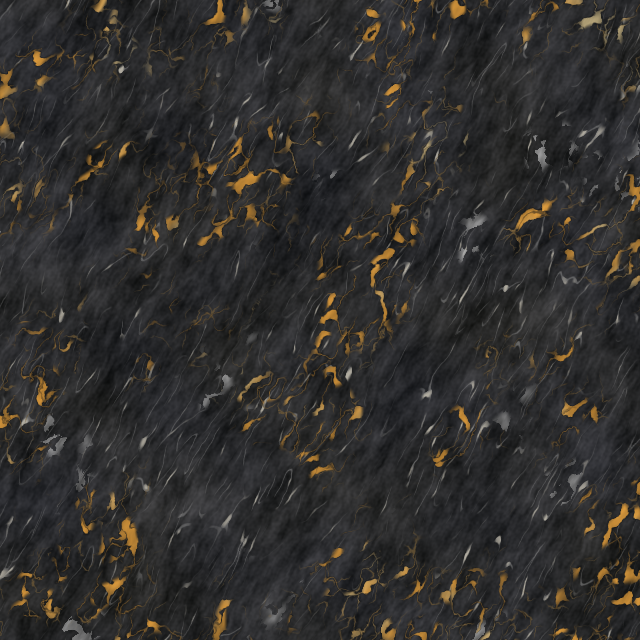
This texture is drawn by a WebGL 2 fragment shader. Its source:

```glsl
#version 300 es
precision highp float;

uniform vec2 u_resolution;
out vec4 fragColor;

// Palette
const vec3 COAL = vec3(0.095, 0.099, 0.103);
const vec3 SLATE = vec3(0.255, 0.255, 0.266);
const vec3 BLUE_TINT = vec3(-0.004, -0.001, 0.012);
const vec3 ASH = vec3(0.50, 0.50, 0.50);
const vec3 BONE = vec3(0.72, 0.70, 0.65);
const vec3 UMBER = vec3(0.42, 0.34, 0.21);
const vec3 AMBER = vec3(0.78, 0.55, 0.22);
const vec3 CREAM = vec3(0.72, 0.65, 0.48);

// Layout, in canvas heights
const float GRAIN_ANGLE = 1.05;
const float CLUSTER_SCALE = 5.6;
const float GOLD_SCALE = 25.0;
const float GOLD_THIN = 0.0006;
const float GOLD_THICK = 0.0046;
const int GOLD_LAYERS = 2;
const float HAIR_SCALE = 20.0;
const float HAIR_THIN = 0.0004;
const float HAIR_THICK = 0.0013;
const int HAIR_LAYERS = 4;

vec2 gradientAt(vec2 cell) {
    vec3 h = fract(cell.xyx * vec3(0.1031, 0.1030, 0.0973));
    h += dot(h, h.yzx + 33.33);
    float angle = 6.2832 * fract((h.x + h.y) * h.z);
    return vec2(cos(angle), sin(angle));
}

// Gradient noise, roughly -1 to 1
float noise(vec2 p) {
    vec2 i = floor(p), f = p - i;
    vec2 u = f * f * f * (f * (f * 6.0 - 15.0) + 10.0);
    vec2 e = vec2(1.0, 0.0);
    float low = mix(dot(gradientAt(i), f), dot(gradientAt(i + e), f - e), u.x);
    float high = mix(dot(gradientAt(i + e.yx), f - e.yx),
                     dot(gradientAt(i + e.xx), f - e.xx), u.x);
    return 1.4 * mix(low, high, u.y);
}

float fbm(vec2 p) {
    float sum = 0.0, gain = 0.6;
    for (int i = 0; i < 4; i++) {
        sum += gain * noise(p);
        p = 2.0 * p + 7.3;
        gain *= 0.5;
    }
    return sum;
}

// Band around the zero contour; it widens where the field is flat
float stroke(float field, float halfWidth, float scale) {
    float edge = halfWidth * scale;
    float soft = clamp(0.7 * fwidth(field), 0.004, 0.25);
    return 1.0 - smoothstep(edge - soft, edge + soft, abs(field));
}

void main() {
    vec2 p = gl_FragCoord.xy / u_resolution.y;

    // Axes across and along the grain, gently bent
    vec2 along = vec2(cos(GRAIN_ANGLE), sin(GRAIN_ANGLE));
    vec2 bend = vec2(fbm(p * 5.0 + 3.1), fbm(p * 5.0 + 41.7));
    vec2 bent = p + 0.015 * bend;
    vec2 grain = vec2(dot(bent, vec2(along.y, -along.x)), dot(bent, along));
    vec2 crinkle = vec2(fbm(p * 32.0 + 11.0), fbm(p * 32.0 + 67.0));
    vec2 rough = grain + 0.003 * crinkle;

    // Dark smoky ground with brushed streaks
    float smoke = fbm(grain * vec2(7.0, 4.5) + 5.0);
    float brushed = fbm(rough * vec2(44.0, 16.0) + 19.0);
    float fine = noise(rough * vec2(170.0, 60.0)) + 0.6 * noise(p * 190.0);
    float tone = 0.40 + 0.58 * smoke + 0.66 * brushed + 0.22 * fine;
    vec3 color = mix(COAL, SLATE, clamp(tone, -0.3, 1.3));
    color += BLUE_TINT * noise(p * 7.0 + 80.0);

    // Broken pale hairlines
    for (int i = 0; i < HAIR_LAYERS; i++) {
        float k = float(i);
        vec2 g = rough + vec2(0.08 * (k - 1.5) * grain.y, 0.0);
        float scale = HAIR_SCALE * (1.0 + 0.45 * k);
        float field = noise(g * scale * vec2(1.0, 0.16) + 31.0 * k);
        float region = smoothstep(-0.12, 0.28, fbm(grain * vec2(8.0, 4.0) + 17.0 * k + 9.0));
        float dashes = smoothstep(-0.1, 0.3, noise(rough * vec2(48.0, 18.0) + 53.0 * k));
        float swell = smoothstep(0.1, 0.6, noise(rough * vec2(66.0, 30.0) + 13.0 * k));
        float hair = stroke(field, HAIR_THIN + HAIR_THICK * swell * region, scale);
        color = mix(color, mix(ASH, BONE, swell), hair * region * dashes * mix(0.6, 0.95, swell));
    }

    // Sparse ashen shards
    float shardRegion = smoothstep(0.30, 0.46, fbm(grain * vec2(7.0, 5.0) + 120.0));
    float shard = smoothstep(0.12, 0.18, fbm((grain + 0.014 * crinkle) * vec2(38.0, 22.0) + 8.0));
    color = mix(color, ASH + 0.35 * brushed, shard * shardRegion * 0.85);

    // Fine ochre threads around the clusters
    float cluster = fbm(grain * CLUSTER_SCALE * vec2(1.25, 0.75) + 23.0);
    float rich = smoothstep(-0.02, 0.20, cluster);
    float fringe = smoothstep(-0.14, 0.12, cluster);
    vec2 veinSpace = grain + 0.013 * crinkle;
    float threadField = noise(veinSpace * vec2(36.0, 17.0) + 61.0);
    float threadGate = smoothstep(-0.1, 0.3, noise(p * 24.0 + 37.0));
    color = mix(color, UMBER, stroke(threadField, 0.0006, 36.0) * fringe * threadGate * 0.8);

    // Gold veins swell into ragged flakes inside the clusters
    float paleness = smoothstep(0.0, 0.45, fbm(p * 6.0 + 150.0));
    vec3 metal = mix(AMBER, CREAM, paleness) * (0.95 + 0.3 * brushed);
    for (int i = 0; i < GOLD_LAYERS; i++) {
        float k = float(i);
        float scale = GOLD_SCALE * (1.0 + 0.4 * k);
        float field = noise(veinSpace * scale * vec2(1.0, 0.52) + 47.0 + 29.0 * k);
        float flake = smoothstep(0.0, 0.42, noise(rough * vec2(34.0, 22.0) + 90.0 + 19.0 * k));
        float halfWidth = GOLD_THIN + GOLD_THICK * flake * rich;
        float gate = smoothstep(-0.15, 0.12, noise(grain * vec2(24.0, 15.0) + 71.0 + 37.0 * k));
        float presence = rich * gate;
        float rim = stroke(field, halfWidth + 0.0016, scale);
        float gold = stroke(field, halfWidth, scale);
        color = mix(color, COAL * 0.8, rim * presence * 0.5);
        color = mix(color, metal, gold * presence * mix(0.55, 1.0, flake));
    }

    fragColor = vec4(clamp(color, 0.0, 1.0), 1.0);
}
```
